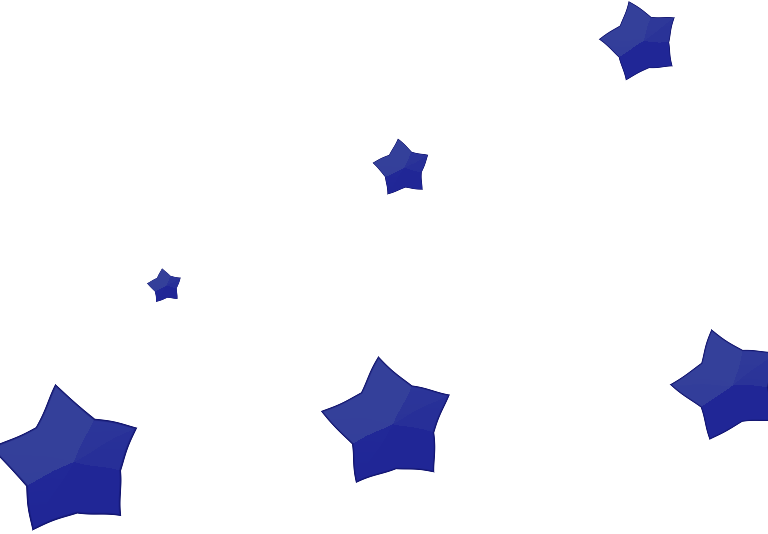
Give the GLSL for this pattern, as a WebGL 2 fragment shader.

```glsl
#version 300 es
precision highp float;
// Draws a few faceted blue paper stars of mixed size, scattered on white.

uniform vec2 u_resolution;
out vec4 fragColor;

const float PI = 3.14159265;

float hash(float n) {
    return fract(sin(n * 127.1) * 43758.5453);
}

float cross2(vec2 a, vec2 b) {
    return a.x * b.y - a.y * b.x;
}

float segmentDistance(vec2 p, vec2 a, vec2 b) {
    vec2 ab = b - a;
    return length(p - a - ab * clamp(dot(p - a, ab) / dot(ab, ab), 0.0, 1.0));
}

// Even corners are tips; odd ones form a slightly shifted inner ring.
vec2 starCorner(int i, float tilt) {
    float angle = tilt + float(i) * PI / 5.0;
    vec2 dir = vec2(cos(angle), sin(angle));
    return i % 2 == 0 ? dir : 0.65 * dir + vec2(0.04, -0.02);
}

// Returns the signed distance to a unit star and the light on its facet.
vec2 foldedStar(vec2 p, float tilt) {
    vec2 hub = vec2(0.08, 0.0);
    float dist = 1e3;
    float side = 1.0;
    float light = 0.0;
    for (int i = 0; i < 10; i++) {
        vec2 a = starCorner(i, tilt);
        vec2 b = starCorner(i + 1, tilt);
        dist = min(dist, segmentDistance(p, a, b));

        // The sector seen from the hub decides both side and facet.
        if (cross2(a - hub, p - hub) >= 0.0 && cross2(p - hub, b - hub) > 0.0) {
            side = cross2(b - a, p - a) > 0.0 ? -1.0 : 1.0;
            bool leavesTip = i % 2 == 0;
            float tip = float(leavesTip ? i : i + 1);
            float facing = tilt + tip * PI / 5.0 + (leavesTip ? 0.08 : -0.08);
            light = smoothstep(-0.7, 0.7, cos(facing - 2.1));
        }
    }
    return vec2(dist * side, light);
}

vec3 starColor(float light, float depth, float height) {
    vec3 shade = vec3(0.125, 0.15, 0.59);
    vec3 lit = vec3(0.205, 0.25, 0.605);
    vec3 rim = vec3(0.06, 0.07, 0.42);
    vec3 color = mix(shade, lit, clamp(light + 0.12 * height, 0.0, 1.0));
    return mix(rim, color, smoothstep(0.0, 0.035, depth));
}

void main() {
    vec2 uv = gl_FragCoord.xy / u_resolution.y;
    float aspect = u_resolution.x / u_resolution.y;
    float pixel = 1.0 / u_resolution.y;
    vec3 color = vec3(1.0);

    // Large stars line the bottom, small ones climb to the upper right.
    for (int i = 0; i < 6; i++) {
        float id = float(i);
        float column = float(i % 3);
        bool large = i < 3;
        vec2 center = large
            ? vec2(0.085 + 0.43 * column, 0.14 + 0.075 * column)
            : vec2(0.216 + 0.304 * column, 0.46 + 0.235 * column);
        center.x *= aspect;
        center += 0.03 * (vec2(hash(id + 1.3), hash(id + 7.9)) - 0.5);
        float radius = large ? 0.145 - 0.018 * column : 0.034 + 0.022 * column;
        float tilt = 1.8 + 0.22 * (hash(id + 4.7) - 0.5);

        // A small wave makes the cut edges look handmade.
        vec2 p = (uv - center) / radius;
        p += 0.012 * sin(p.yx * 8.0 + id);

        vec2 star = foldedStar(p, tilt);
        float cover = 1.0 - smoothstep(-0.5, 0.5, star.x * radius / pixel);
        color = mix(color, starColor(star.y, -star.x, p.y), cover);
    }

    fragColor = vec4(color, 1.0);
}
```
